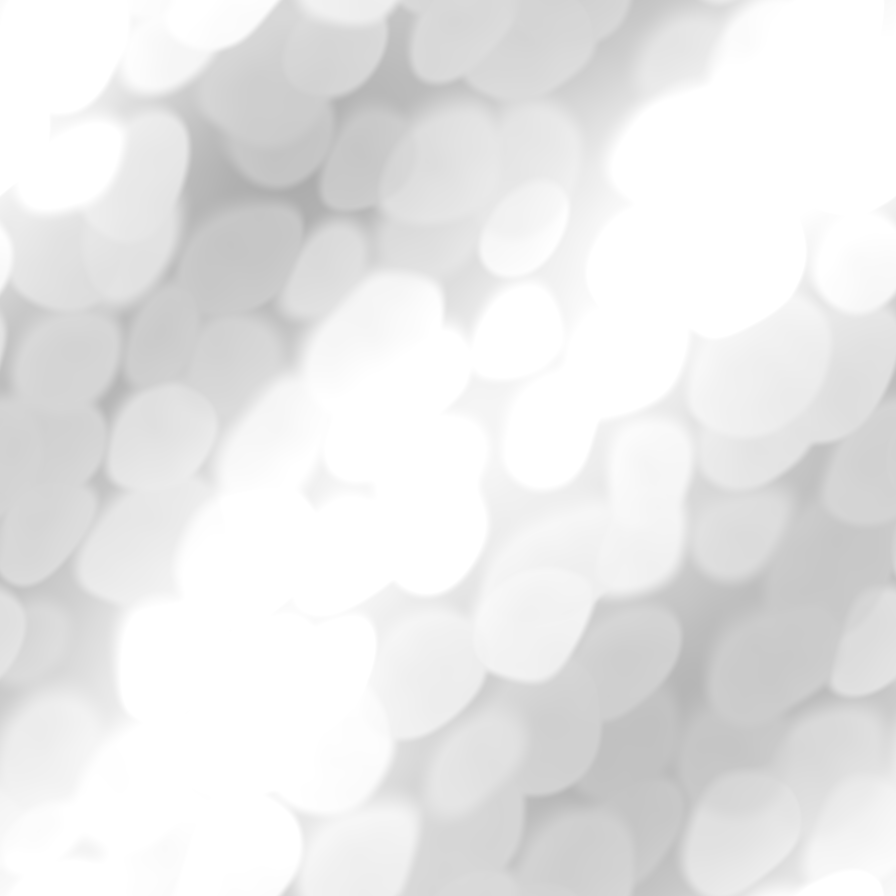
Write a WebGL 1 fragment shader that draws this background.

```glsl
precision highp float;

uniform vec2 u_resolution;

// Disc layout: lengths are in grid cells, CELLS per canvas side
const float CELLS = 9.0;
const float JITTER = 0.55;
const float RADIUS_MIN = 0.56;
const float RADIUS_MAX = 0.82;
const float EDGE_MIN = 0.10;
const float EDGE_MAX = 0.26;
const float FADE_SIDE = 0.30;
const float STRETCH = 1.13;
const vec2 LONG_AXIS = vec2(0.555, 0.832);
const vec2 FADE_AXIS = vec2(-0.6, 0.8);

// Outline distortion, in canvas units
const float WARP_PERIOD = 7.0;
const float WARP_AMOUNT = 0.028;

// Tones
const float TONE_MEAN = 0.941;
const float BAND_AMOUNT = 0.135;
const float BAND_SHIFT = 0.05;
const float CLOUD_PERIOD = 3.0;
const float CLOUD_AMOUNT = 0.10;
const float DISC_VARIATION = 0.075;
const float LOCAL_LIGHT = 0.4;
const float RIM_GLOW = 0.02;
const float GAP_DEPTH = 0.09;
const float LIGHTEN = 0.6;
const float MOTTLE_PERIOD = 28.0;
const float MOTTLE_AMOUNT = 0.008;

const float TAU = 6.2831853;

vec2 hash2(vec2 p) {
  vec3 q = fract(vec3(p.xyx) * vec3(0.1031, 0.1030, 0.0973));
  q += dot(q, q.yzx + 33.33);
  return fract((q.xx + q.yz) * q.zy);
}

vec2 gradientAt(vec2 corner, float period) {
  float angle = TAU * hash2(mod(corner, period) + period * 7.0).x;
  return vec2(cos(angle), sin(angle));
}

// Gradient noise that wraps after a whole number of lattice steps
float wrappedNoise(vec2 uv, float period) {
  vec2 p = uv * period;
  vec2 i = floor(p);
  vec2 f = p - i;
  vec2 w = f * f * f * (f * (f * 6.0 - 15.0) + 10.0);
  vec2 e = vec2(1.0, 0.0);
  float a = dot(gradientAt(i, period), f);
  float b = dot(gradientAt(i + e.xy, period), f - e.xy);
  float c = dot(gradientAt(i + e.yx, period), f - e.yx);
  float d = dot(gradientAt(i + e.xx, period), f - e.xx);
  return mix(mix(a, b, w.x), mix(c, d, w.x), w.y);
}

// Broad light: one diagonal band per tile, broken up by clouds
float lightField(vec2 uv) {
  float band = cos(TAU * (uv.x - uv.y - BAND_SHIFT));
  float cloud = wrappedNoise(uv, CLOUD_PERIOD);
  return TONE_MEAN + BAND_AMOUNT * band + CLOUD_AMOUNT * cloud;
}

// Distance from the centre of a tilted oval
float ovalDistance(vec2 offset) {
  float along = dot(offset, LONG_AXIS);
  float across = dot(offset, vec2(-LONG_AXIS.y, LONG_AXIS.x));
  return length(vec2(along / STRETCH, across * STRETCH));
}

// Overlapping discs, crisp at the lower right and fading at the upper left
float discLayer(vec2 uv, float localLight) {
  vec2 p = uv * CELLS;
  vec2 home = floor(p);
  float tone = localLight - GAP_DEPTH;
  for (int row = -1; row <= 1; row++) {
    for (int col = -1; col <= 1; col++) {
      vec2 cell = home + vec2(-float(col), float(row));
      vec2 id = mod(cell, CELLS);
      vec2 centre = cell + 0.5 + JITTER * (hash2(id + 3.0) - 0.5);
      vec2 offset = p - centre;
      vec2 shape = hash2(id + 41.0);
      float radius = mix(RADIUS_MIN, RADIUS_MAX, shape.x);
      float dist = ovalDistance(offset);
      float fade = smoothstep(-0.2, 0.7, dot(offset, FADE_AXIS));
      float edge = mix(EDGE_MIN, EDGE_MAX, shape.y * shape.y) + FADE_SIDE * fade;
      float mask = 1.0 - smoothstep(radius - edge, radius, dist);

      float variation = DISC_VARIATION * (hash2(id + 83.0).x - 0.5);
      float discTone = mix(lightField(centre / CELLS), localLight, LOCAL_LIGHT);
      discTone += variation + RIM_GLOW * (dist / radius - 0.5);
      float blended = mix(discTone, max(tone, discTone), LIGHTEN);
      tone = mix(tone, blended, mask);
    }
  }
  return tone;
}

void main() {
  vec2 uv = gl_FragCoord.xy / u_resolution;
  vec2 warp = vec2(wrappedNoise(uv, WARP_PERIOD),
                   wrappedNoise(uv + 0.37, WARP_PERIOD));
  vec2 warped = uv + WARP_AMOUNT * warp;

  float tone = discLayer(warped, lightField(uv));
  tone += MOTTLE_AMOUNT * wrappedNoise(uv, MOTTLE_PERIOD);
  gl_FragColor = vec4(vec3(clamp(tone, 0.0, 1.0)), 1.0);
}
```
